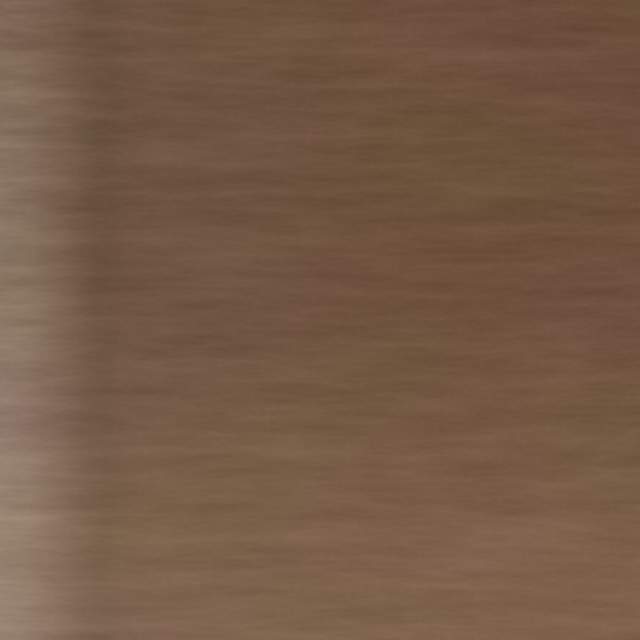
A three.js fragment shader for this texture:

```glsl
// Brushed brown surface with a pale sheen along its left edge.
// Cellular noise, stretched sideways in several layers, makes the fine streaks;
// smooth gradients set the tone and broad cells tint it in soft patches.

varying vec2 vUv;

vec2 hash2(vec2 p) {
  vec3 q = fract(p.xyx * vec3(0.1031, 0.1030, 0.0973));
  q += dot(q, q.yzx + 33.33);
  return fract((q.xx + q.yz) * q.zy);
}

// Distance to the nearest scattered point, one point per cell.
float cellular(vec2 p) {
  vec2 cell = floor(p);
  vec2 local = p - cell;
  float nearest = 2.0;
  for (int y = -1; y <= 1; y++) {
    for (int x = -1; x <= 1; x++) {
      vec2 offset = vec2(float(x), float(y));
      vec2 toPoint = offset + hash2(cell + offset + 7.0) - local;
      nearest = min(nearest, dot(toPoint, toPoint));
    }
  }
  return sqrt(nearest);
}

// Layered horizontal streaks, roughly centred on zero.
float streaks(vec2 p) {
  float sum = 0.0;
  float weight = 0.42;
  vec2 scale = vec2(2.5, 24.0);
  for (int i = 0; i < 4; i++) {
    sum += weight * (cellular(p * scale + float(i) * 19.7) - 0.48);
    scale *= vec2(2.0, 1.75);
    weight *= 0.85;
  }
  return sum;
}

// Smooth drifting patches from crossed sines.
float patches(vec2 p) {
  return 0.5 * sin(p.x * 9.0 + 2.0 * sin(p.y * 7.0))
       + 0.5 * sin(p.y * 17.0 + 2.0 * sin(p.x * 5.0 + 1.0));
}

void main() {
  vec2 uv = vUv;

  // Brown body, lighter toward the bottom and greyer toward the left
  vec3 color = mix(vec3(0.500, 0.390, 0.300), vec3(0.435, 0.325, 0.245),
                   smoothstep(0.0, 0.65, uv.y));
  color += vec3(0.004, 0.010, 0.018) * (1.0 - smoothstep(0.1, 0.75, uv.x));
  color -= 0.012 * smoothstep(0.6, 1.0, uv.x) * uv.y;

  // Pale sheen with an olive shade at its inner border
  float sheen = 1.0 - smoothstep(-0.02, 0.185, uv.x + 0.006 * sin(uv.y * 21.0));
  float sheenHeight = 1.0 - 0.40 * smoothstep(0.7, 1.0, uv.y);
  color += vec3(0.110, 0.133, 0.142) * sheen * sheenHeight;
  float border = (uv.x - 0.150) / 0.035;
  color -= vec3(0.024, 0.010, 0.012) * exp(-border * border);

  // Soft violet and olive tints
  color += vec3(0.002, -0.003, 0.008) * patches(uv);

  // Streaks bend very slightly and show most on the sheen
  vec2 grain = uv;
  grain.y += 0.003 * sin(uv.x * 8.0 + uv.y * 5.0) + 0.004 * uv.x;
  color += streaks(grain) * (0.070 + 0.035 * sheen) * vec3(1.0, 0.98, 0.92);

  // Faint fine speckle
  color += 0.014 * (cellular(uv * vec2(110.0, 170.0)) - 0.48);

  gl_FragColor = vec4(color, 1.0);
}
```
